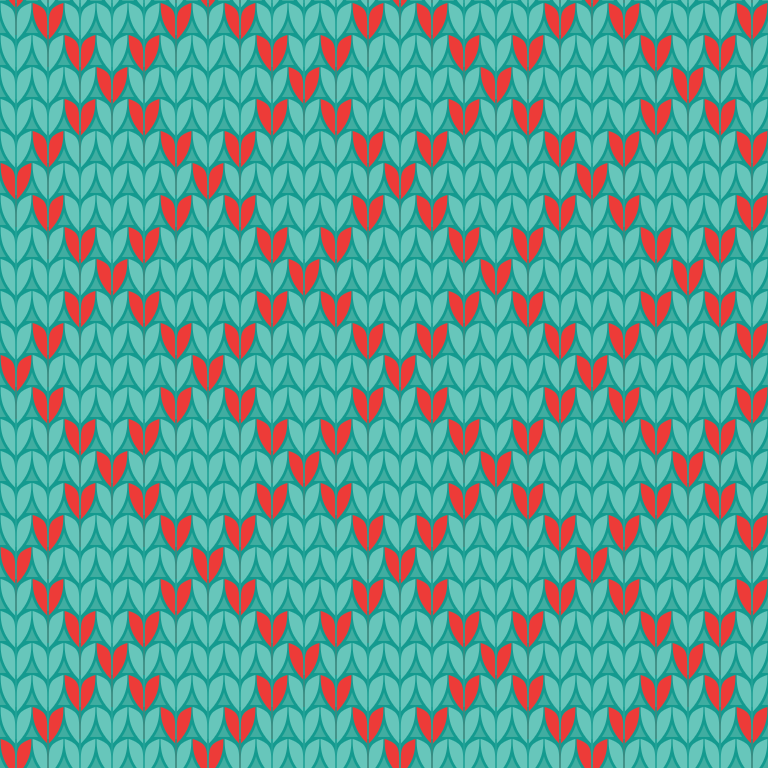
This pattern is drawn by a Shadertoy shader. Its source:

```glsl
// Knitted fabric: rows of V-shaped stitches with a red diamond lattice on teal.
// Each stitch is two mirrored leaves bounded by power curves; stitch tails hang
// into the row below. 24 x 24 stitches carry 4 x 4 diamonds and tile seamlessly.

const float STITCHES = 24.0;      // stitches across and down
const float LATTICE = 6.0;        // stitches per diamond
const float LEAF_LENGTH = 1.16;   // in stitch heights
const float ROW_OFFSET = 0.1;     // first row starts just below the top edge
const float OUTLINE = 0.085;      // dark line around the gap triangles
const float GAP_BASE = 0.93;      // lower edge of the gap triangles

const vec3 DARK_TEAL  = vec3(0.08, 0.605, 0.56);
const vec3 MID_TEAL   = vec3(0.25, 0.68, 0.63);
const vec3 LIGHT_TEAL = vec3(0.405, 0.775, 0.735);
const vec3 RED        = vec3(0.93, 0.23, 0.22);

// Coverage of the inside (positive distance) for a given pixel size
float cover(float dist, float pixel) {
    return clamp(dist / pixel + 0.5, 0.0, 1.0);
}

// Distance inward from the outer leaf edge; q.x from the spine, q.y downward
float outerEdge(vec2 q) {
    float t = clamp(q.y / LEAF_LENGTH, 0.0, 1.0);
    float edge = 0.48 * (1.0 - pow(t, 2.5));
    float slope = 1.2 * pow(t, 1.5) / LEAF_LENGTH;
    return (edge - q.x) / sqrt(1.0 + slope * slope);
}

// Distance outward from the inner leaf edge, which flares away at the top
float innerEdge(vec2 q) {
    float t = clamp(q.y / LEAF_LENGTH, 0.0, 1.0);
    float edge = 0.025 + 0.43 * pow(1.0 - t, 8.0);
    float slope = 3.44 * pow(1.0 - t, 7.0) / LEAF_LENGTH;
    return (q.x - edge) / sqrt(1.0 + slope * slope);
}

float leaf(vec2 q) {
    return min(min(outerEdge(q), innerEdge(q)), q.y);
}

// Triangle left between neighbouring stitches
float gapTriangle(vec2 q) {
    return min(-outerEdge(q) - OUTLINE, GAP_BASE - q.y);
}

// Distance in whole stitches to the nearest lattice line
float latticeStep(float i) {
    return abs(mod(i + 0.5 * LATTICE, LATTICE) - 0.5 * LATTICE);
}

vec3 yarnColor(vec2 stitch) {
    float column = latticeStep(stitch.x);
    float row = latticeStep(stitch.y - 5.0);
    return abs(column - row) < 0.5 ? RED : LIGHT_TEAL;
}

void mainImage(out vec4 fragColor, in vec2 fragCoord) {
    vec2 uv = fragCoord / iResolution.xy;
    float pixel = STITCHES / min(iResolution.x, iResolution.y);

    // Stitch grid, counted downward from the top
    vec2 p = vec2(uv.x, 1.0 - uv.y) * STITCHES - vec2(0.0, ROW_OFFSET);
    vec2 cell = floor(p);
    vec2 q = vec2(abs(fract(p.x) - 0.5), fract(p.y));

    vec3 color = mix(DARK_TEAL, MID_TEAL, cover(gapTriangle(q), pixel));

    // This row, then the tail of the row above
    for (int k = 0; k < 2; k++) {
        vec2 rowShift = vec2(0.0, float(k));
        float inside = cover(leaf(q + rowShift), pixel);
        color = mix(color, yarnColor(cell - rowShift), inside);
    }
    fragColor = vec4(color, 1.0);
}
```
